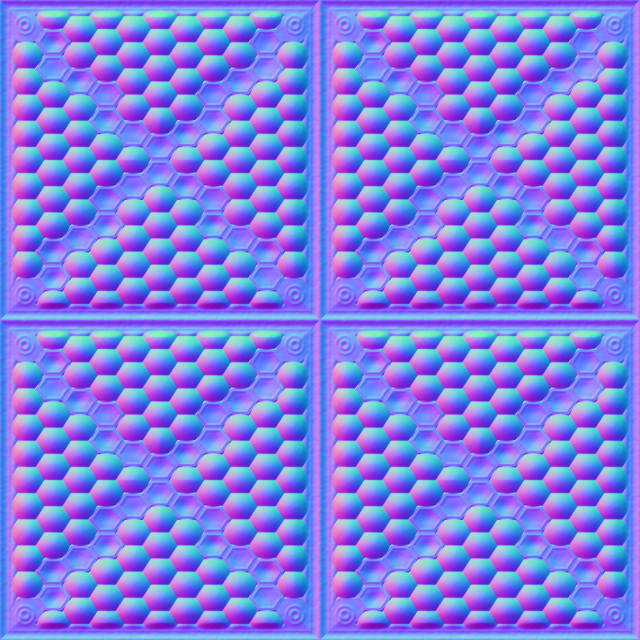
Reproduce this texture map procedurally as a WebGL 1 fragment shader.

```glsl
precision highp float;
// Normal map of square padded panels: hexagonal domes, flat hexes on the diagonals, corner bolts.

uniform vec2 u_resolution;

#define TILES 2.0          // panels across and down
#define COLUMN 0.0833      // spacing of hex columns, in panel widths
#define ROW 0.0818         // spacing of hex rows
#define DIAGONAL 0.052     // half width of the flat diagonal bands
#define DOME 0.029         // dome height
#define RIM 0.0028         // rim height of the flat hexes
#define MARGIN 0.043       // plain border around the hexes
#define SEAM 0.0115        // height of the ridge between panels
#define BOLT_INSET 0.078   // bolt centre from the panel edges
#define VALLEY 0.014       // depth of the broad diagonal valleys
#define WEAR 0.0012        // height of surface roughness
#define WEAR_SCALE 44.0    // noise cells per panel, whole number

float hash(vec2 p) {
  return fract(sin(dot(p, vec2(127.1, 311.7))) * 4375.85);
}

vec2 gradient(vec2 cell, float period) {
  float angle = 6.2832 * hash(mod(cell, period));
  return vec2(cos(angle), sin(angle));
}

// Gradient noise that wraps at the given period
float noise(vec2 p, float period) {
  vec2 i = floor(p), f = fract(p);
  vec2 u = f * f * f * (f * (f * 6.0 - 15.0) + 10.0);
  vec2 r = vec2(1.0, 0.0);
  float a = dot(gradient(i, period), f);
  float b = dot(gradient(i + r.xy, period), f - r.xy);
  float c = dot(gradient(i + r.yx, period), f - r.yx);
  float d = dot(gradient(i + r.xx, period), f - r.xx);
  return mix(mix(a, b, u.x), mix(c, d, u.x), u.y);
}

// Soft line of unit height at x = 0
float line(float x, float width) {
  x /= width;
  return exp(-x * x);
}

// Offset from the nearest hex centre, in units of the row spacing
vec2 hexOffset(vec2 p) {
  vec2 period = vec2(1.73205, 1.0);
  vec2 a = mod(p + vec2(0.5 * period.x, 0.0), period) - 0.5 * period;
  vec2 b = mod(p + vec2(0.0, 0.5), period) - 0.5 * period;
  return dot(a, a) < dot(b, b) ? a : b;
}

// Raised rim around a round, tilted dimple
float flatHex(vec2 q, float d, vec2 id) {
  float inside = 1.0 - smoothstep(0.05, 0.78, 2.0 * length(q));
  float depth = mix(-0.012, -0.003, hash(id));
  vec2 tilt = vec2(hash(id + 3.7), hash(id + 8.1)) - 0.5;
  return RIM * line(d - 0.8, 0.11) + inside * (depth + 0.03 * dot(tilt, q));
}

float hexes(vec2 p) {
  vec2 size = vec2(COLUMN / 0.866025, ROW);
  vec2 s = p / size;
  vec2 q = hexOffset(s);
  vec2 id = floor((s - q) * vec2(1.1547, 2.0) + 0.5);
  vec2 center = abs((s - q) * size);
  // Leave the corner cells free for the bolts
  if (min(center.x, center.y) > 0.39) return 0.0;
  vec2 a = abs(q);
  float d = 2.0 * max(a.y, 0.866025 * a.x + 0.5 * a.y);
  float h = 0.0009 * line(1.0 - d, 0.07);
  if (abs(center.x - center.y) < DIAGONAL) return h + flatHex(q, d, id);
  // Domes meet in creases along the hex sides
  return h + DOME * (1.02 - 4.0 * dot(q, q));
}

float bolt(vec2 p) {
  float r = length(abs(p) - (0.5 - BOLT_INSET));
  float rings = 0.0024 * line(r - 0.028, 0.005) + 0.0028 * line(r - 0.013, 0.005);
  return rings - 0.003 * line(r, 0.006);
}

float height(vec2 uv) {
  vec2 p = fract(uv) - 0.5;
  vec2 inset = 0.5 - abs(p);
  float edge = min(inset.x, inset.y);
  // Padded panel, sunk along its diagonals
  float h = 0.015 * smoothstep(0.012, 0.085, edge);
  float pad = smoothstep(0.02, 0.16, abs(inset.x - inset.y));
  h += VALLEY * pad * smoothstep(0.02, 0.12, edge);
  h += hexes(p) * smoothstep(MARGIN - 0.012, MARGIN + 0.012, edge);
  h += bolt(p);
  // Seam ridge and raised border line
  h += SEAM * line(edge, 0.012);
  h += 0.0014 * line(edge - 0.029, 0.004);
  // Roughness, strongest on the border
  float rough = noise(uv * WEAR_SCALE, WEAR_SCALE);
  rough += 0.5 * noise(uv * WEAR_SCALE * 2.0, WEAR_SCALE * 2.0);
  return h + WEAR * rough * mix(1.0, 0.45, smoothstep(0.03, 0.12, edge));
}

vec3 surfaceNormal(vec2 uv) {
  vec2 e = vec2(0.0025, 0.0);
  float dx = height(uv + e.xy) - height(uv - e.xy);
  float dy = height(uv + e.yx) - height(uv - e.yx);
  return normalize(vec3(dx, -dy, 2.0 * e.x));
}

void main() {
  // Average four samples per pixel
  vec3 n = vec3(0.0);
  for (int i = 0; i < 4; i++) {
    float k = float(i);
    vec2 jitter = vec2(mod(k, 2.0), floor(k / 2.0)) * 0.5 - 0.25;
    n += surfaceNormal((gl_FragCoord.xy + jitter) / u_resolution * TILES);
  }
  gl_FragColor = vec4(0.5 + 0.125 * n, 1.0);
}
```
